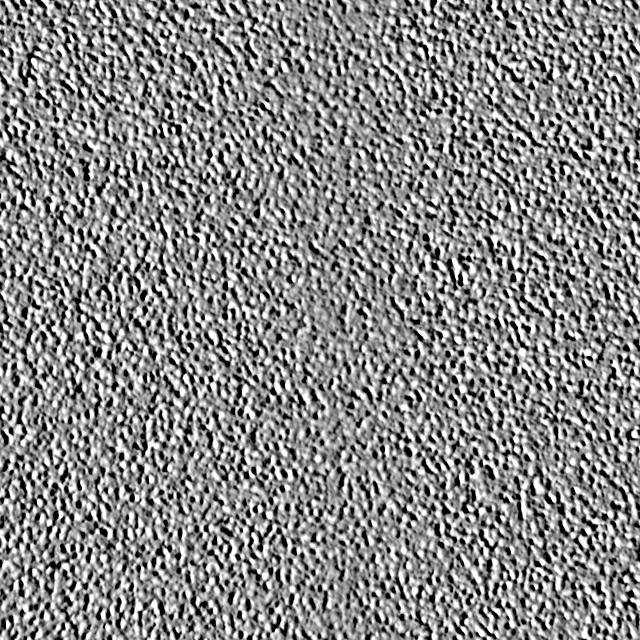
A WebGL 1 fragment shader for this texture:

```glsl
precision highp float;

uniform vec2 u_resolution;

const float GRAIN_CELLS = 78.0;      // coarse grain cells across the canvas
const float DETAIL_RATIO = 1.8;      // fine grain frequency relative to coarse
const float DETAIL_WEIGHT = 0.28;
const float RIM = 3.0;               // strength of the rim around each bump
const float HEIGHT_DEVIATION = 0.387;
const float SLOPE_DEVIATION = 1.198;
const float PIT_GAIN = 1.35;         // steepness in pits and on plateaus
const float PLATEAU_GAIN = 0.65;
const float HEIGHT_TINT = 0.3;       // pits darker, plateaus lighter
const float MID_GREY = 0.55;
const float DARK_CONTRAST = 0.42;
const float LIGHT_CONTRAST = 0.335;
const float BAND_CENTER = 0.53;      // faint upright band of weaker relief
const float BAND_WIDTH = 0.1;
const float BAND_FADE = 0.28;
const float LIGHT_LOW_LEFT = -0.1;   // light angles in radians
const float LIGHT_ELSEWHERE = 0.45;

vec3 hash3(vec3 p) {
  p = fract(p * vec3(0.1031, 0.1030, 0.0973));
  p += dot(p, p.yxz + 33.33);
  return fract((p.xxy + p.yxx) * p.zyx);
}

// Height and slope along the light of random rimmed bumps and pits,
// both scaled to unit deviation
vec2 relief(vec2 p, vec2 light, float layer) {
  vec2 cell = floor(p);
  vec2 sum = vec2(0.0);
  for (int y = -1; y <= 1; y++) {
    for (int x = -1; x <= 1; x++) {
      vec2 neighbor = cell + vec2(float(x), float(y));
      for (int k = 0; k < 2; k++) {
        vec3 rnd = hash3(vec3(neighbor + 7.0, layer + 19.0 * float(k)));
        vec2 offset = p - neighbor - rnd.xy;
        float weight = 2.0 * rnd.z - 1.0;
        float u = min(dot(offset, offset), 1.0);
        float falloff = (1.0 - u) * (1.0 - u);
        float height = falloff * (1.0 - u) * (1.0 - RIM * u);
        float steepness = falloff * (4.0 * RIM * u - 3.0 - RIM);
        sum += weight * vec2(height, 2.0 * dot(offset, light) * steepness);
      }
    }
  }
  return sum / vec2(HEIGHT_DEVIATION, SLOPE_DEVIATION);
}

void main() {
  vec2 uv = gl_FragCoord.xy / u_resolution;
  vec2 p = gl_FragCoord.xy / min(u_resolution.x, u_resolution.y);

  // Light direction drifts slowly, turning the grain with it
  float leftAngle = mix(LIGHT_LOW_LEFT, LIGHT_ELSEWHERE, uv.y);
  float angle = mix(leftAngle, LIGHT_ELSEWHERE, uv.x);
  vec2 light = vec2(cos(angle), sin(angle));

  // Two grain sizes, normalized to unit deviation
  vec2 grain = relief(p * GRAIN_CELLS, light, 11.0);
  grain += DETAIL_WEIGHT * relief(p * GRAIN_CELLS * DETAIL_RATIO, light, 53.0);
  grain /= sqrt(1.0 + DETAIL_WEIGHT * DETAIL_WEIGHT);

  // Steep pits between flatter plateaus
  float gain = mix(PIT_GAIN, PLATEAU_GAIN, smoothstep(-1.3, 1.3, grain.x));
  float shade = grain.y * gain + HEIGHT_TINT * grain.x;
  shade /= sqrt(1.0 + HEIGHT_TINT * HEIGHT_TINT);

  // Weaker relief inside the band
  float bandOffset = (uv.x - BAND_CENTER) / BAND_WIDTH;
  shade *= 1.0 - BAND_FADE * exp(-bandOffset * bandOffset);

  float contrast = shade < 0.0 ? DARK_CONTRAST : LIGHT_CONTRAST;
  float grey = clamp(MID_GREY + contrast * shade, 0.0, 1.0);
  gl_FragColor = vec4(vec3(grey), 1.0);
}
```
